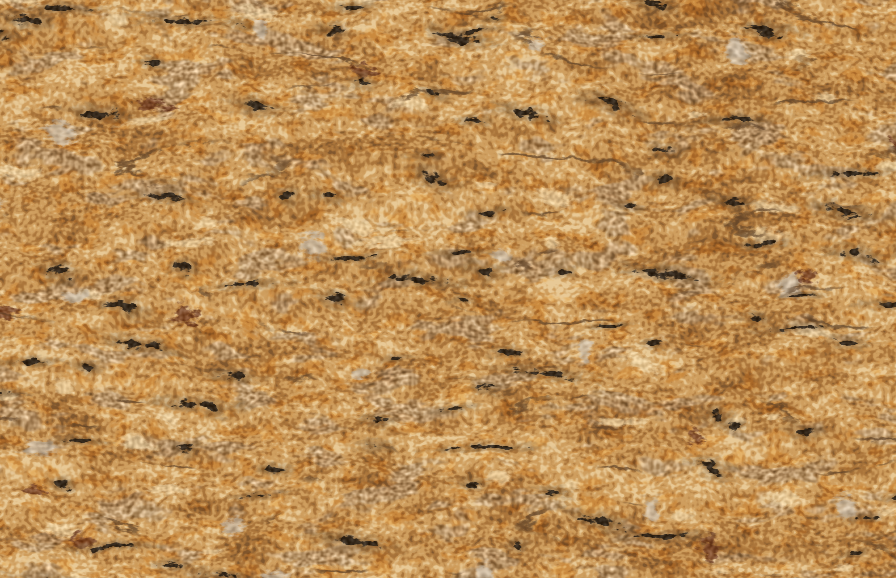
Give the GLSL for this texture, as a Shadertoy shader.

```glsl
// Polished golden granite: grainy ochre and cream bands from gradient noise,
// with grey patches, scattered quartz and rust spots, and ragged dark mica
// flakes that lie along the nearly horizontal bedding.

vec2 hash2(vec2 p) {
    vec3 q = fract(p.xyx * vec3(0.1031, 0.1030, 0.0973));
    q += dot(q, q.yzx + 33.33);
    return fract((q.xx + q.yz) * q.zy);
}

float cornerSlope(vec2 cell, vec2 offset) {
    float angle = 6.2832 * hash2(cell).x;
    return dot(vec2(cos(angle), sin(angle)), offset);
}

float gradientNoise(vec2 p) {
    vec2 i = floor(p), f = fract(p);
    vec2 u = f * f * f * (f * (f * 6.0 - 15.0) + 10.0);
    vec2 e = vec2(1.0, 0.0);
    return mix(mix(cornerSlope(i, f), cornerSlope(i + e, f - e), u.x),
               mix(cornerSlope(i + e.yx, f - e.yx), cornerSlope(i + 1.0, f - 1.0), u.x), u.y);
}

float fbm(vec2 p) {
    float sum = 0.0, amp = 1.0;
    for (int i = 0; i < 4; i++) {
        sum += amp * gradientNoise(p);
        p = mat2(1.9, 0.3, -0.3, 1.9) * p + 17.3;
        amp *= 0.55;
    }
    return sum;
}

// Tilted ellipses, one per grid cell: 1 at a centre, 0 on the rim, negative outside.
float scatter(vec2 p, vec2 grid, vec2 smallest, vec2 largest, float density, float seed) {
    vec2 home = floor(p / grid);
    float field = -3.0;
    for (int y = -1; y <= 1; y++)
    for (int x = -1; x <= 1; x++) {
        vec2 id = home + vec2(x, y);
        vec2 spot = hash2(id + seed), kind = hash2(id + seed + 71.7);
        vec2 d = p - (id + spot) * grid;
        d.y += mix(-0.10, 0.22, kind.x) * d.x;
        vec2 size = mix(smallest, largest, vec2(kind.y * kind.y, kind.x));
        if (hash2(id + seed + 143.1).x < density)
            field = max(field, 1.0 - length(d / size));
    }
    return field;
}

void mainImage(out vec4 fragColor, in vec2 fragCoord) {
    vec2 p = fragCoord / iResolution.y + 5.0;

    // Gently bent bedding
    p.y += 0.03 * gradientNoise(p * vec2(1.6, 2.5)) + 0.012 * gradientNoise(p * vec2(12.0, 17.0));

    // Bands, lumps and fine crystals
    float bands = fbm(p * vec2(2.8, 9.0));
    float lumps = fbm(p * vec2(13.0, 28.0) + 31.0);
    float grain = gradientNoise(p * vec2(78.0, 97.0));
    float specks = gradientNoise(p * vec2(137.0, 151.0) + 9.0);
    float ragged = fbm(p * vec2(42.0, 85.0) + 57.0);
    float tone = 1.35 * bands + 1.35 * lumps + 1.5 * grain + 1.7 * specks + 0.5 * ragged;

    // Brown to ochre to gold to cream
    vec3 color = mix(vec3(0.50, 0.34, 0.18), vec3(0.67, 0.46, 0.23), smoothstep(-2.0, -0.9, tone));
    color = mix(color, vec3(0.81, 0.62, 0.37), smoothstep(-0.9, 0.1, tone));
    color = mix(color, vec3(0.91, 0.79, 0.59), smoothstep(0.2, 1.5, tone));

    // Orange staining between crystals
    float stain = smoothstep(0.0, 0.5, fbm(p * vec2(22.0, 36.0) + 83.0));
    color = mix(color, color * vec3(0.98, 0.87, 0.66), stain);

    // Grey feldspar and pale cream lenses
    float greyPatch = smoothstep(0.15, 0.42, fbm(p * vec2(8.0, 19.0) + 120.0));
    color = mix(color, vec3(0.69, 0.57, 0.43) + 0.35 * grain + 0.3 * specks, 0.7 * greyPatch);
    float lens = scatter(p, vec2(0.21, 0.13), vec2(0.02, 0.008), vec2(0.07, 0.018), 0.6, 11.0);
    lens = smoothstep(0.0, 0.6, lens + 0.6 * ragged);
    color = mix(color, vec3(0.92, 0.82, 0.64) + 0.2 * specks, 0.7 * lens);

    // Rounded quartz and rust spots
    float quartz = scatter(p, vec2(0.30, 0.24), vec2(0.014, 0.012), vec2(0.036, 0.032), 0.65, 29.0);
    quartz = smoothstep(0.0, 0.5, quartz + 0.6 * ragged);
    color = mix(color, vec3(0.78, 0.73, 0.66) + 0.25 * grain, 0.75 * quartz);
    float rust = scatter(p, vec2(0.33, 0.27), vec2(0.015, 0.009), vec2(0.042, 0.024), 0.5, 47.0);
    rust = smoothstep(0.1, 0.55, rust + 0.9 * ragged);
    color = mix(color, vec3(0.42, 0.22, 0.13) + 0.2 * specks, 0.75 * rust);

    // Broken hairline veins
    float vein = abs(gradientNoise(p * vec2(2.2, 11.0) + 64.0) + 0.05 * ragged);
    float veinGate = smoothstep(0.05, 0.4, fbm(p * vec2(6.0, 12.0) + 40.0));
    color = mix(color, vec3(0.36, 0.25, 0.15), 0.7 * veinGate * (1.0 - smoothstep(0.005, 0.035, vein)));

    // Mica flakes with smoky halos
    float mica = scatter(p, vec2(0.145, 0.085), vec2(0.014, 0.004), vec2(0.056, 0.010), 0.75, 5.0);
    float halo = smoothstep(-1.4, 0.4, mica + 1.1 * ragged);
    color = mix(color, vec3(0.50, 0.39, 0.26) + 0.25 * grain, 0.5 * halo);
    float flake = smoothstep(0.2, 0.6, mica + 1.1 * ragged + 0.4 * grain);
    color = mix(color, vec3(0.17, 0.13, 0.09) + 0.15 * specks, 0.92 * flake);

    fragColor = vec4(clamp(color, 0.0, 1.0), 1.0);
}
```
